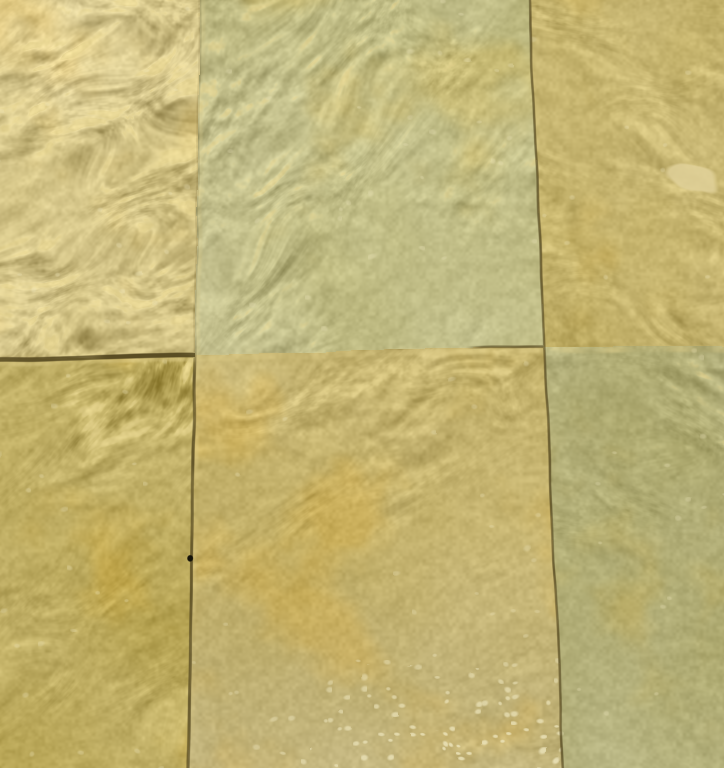
Write a Shadertoy shader that draws this texture.

```glsl
// Six hand-cut limestone floor slabs, ochre and sage, with cleft relief and thin joints.
#define JOINT_WIDTH 0.0021
#define JOINT_COLOR vec3(0.34, 0.29, 0.13)
#define PALE_EDGE vec3(0.86, 0.79, 0.52)
#define GLINT_COLOR vec3(0.93, 0.90, 0.74)
#define RELIEF_SCALE 30.0
#define RELIEF_GAIN 0.62
#define STAIN_GAIN 0.11
#define GRAIN_GAIN 0.045

// Slabs from left to right, lower row first
const vec3 SLAB_COLOR[6] = vec3[6](
    vec3(0.735, 0.665, 0.365), vec3(0.770, 0.700, 0.430), vec3(0.695, 0.680, 0.465),
    vec3(0.815, 0.755, 0.500), vec3(0.745, 0.730, 0.510), vec3(0.765, 0.695, 0.415));
const float SLAB_ROUGHNESS[6] = float[6](0.85, 0.55, 0.40, 1.0, 0.75, 0.75);
const float SLAB_GRAIN_ANGLE[6] = float[6](0.65, 0.50, -0.30, 0.45, 0.85, -0.25);

float hash(vec2 p) {
    vec3 q = fract(vec3(p.xyx) * 0.1031);
    q += dot(q, q.yzx + 33.33);
    return fract((q.x + q.y) * q.z);
}

float noise(vec2 p) {
    vec2 i = floor(p), f = fract(p);
    f = f * f * (3.0 - 2.0 * f);
    return mix(mix(hash(i), hash(i + vec2(1, 0)), f.x),
               mix(hash(i + vec2(0, 1)), hash(i + vec2(1, 1)), f.x), f.y);
}

float fbm(vec2 p) {
    float sum = 0.0, amp = 0.5;
    for (int i = 0; i < 4; i++) {
        sum += amp * noise(p);
        p = mat2(1.6, 1.2, -1.2, 1.6) * p + 17.3;
        amp *= 0.5;
    }
    return sum;
}

// Slope of the warped, stretched stone surface across its grain
float cleftSlope(vec2 p, float angle) {
    float c = cos(angle), s = sin(angle);
    vec2 g = mat2(c, -s, s, c) * p * RELIEF_SCALE * vec2(0.75, 1.35);
    g += 2.2 * vec2(noise(g * 0.4), noise(g * 0.4 + 41.0));
    return fbm(g + vec2(0.06, 0.16)) - fbm(g - vec2(0.06, 0.16));
}

// Small bright flecks scattered one per cell
float glints(vec2 p, float density) {
    vec2 cell = floor(p), f = fract(p) - 0.5;
    vec2 jitter = 0.5 * vec2(hash(cell + 3.0), hash(cell + 9.0)) - 0.25;
    float size = 0.18 + 0.25 * hash(cell + 21.0);
    float fleck = 1.0 - smoothstep(size * 0.4, size + 0.12, length((f - jitter) * vec2(0.8, 1.1)));
    return fleck * step(1.0 - density, hash(cell));
}

float line(float d, float halfWidth, float aa) {
    return 1.0 - smoothstep(halfWidth - aa, halfWidth + aa, abs(d));
}

void mainImage(out vec4 fragColor, in vec2 fragCoord) {
    vec2 uv = fragCoord / iResolution.xy;
    vec2 p = fragCoord / iResolution.y;
    float aa = 0.9 / iResolution.y;

    // Slab layout: columns widen toward the viewer, the row joint tilts slightly
    float wobble = 0.003 * (noise(p * 22.0) - 0.5);
    float leftJoint = 0.260 + 0.017 * uv.y + wobble;
    float rightJoint = 0.778 - 0.047 * uv.y + wobble;
    float rowJoint = 0.531 + 0.024 * min(uv.x, 0.76) + wobble;
    int column = int(step(leftJoint, uv.x) + step(rightJoint, uv.x));
    int row = int(step(rowJoint, uv.y));
    int slab = row * 3 + column;
    vec2 q = p + float(slab) * vec2(3.7, 5.1);

    // Base colour with broad stains and a pale sheen toward the front
    vec3 color = SLAB_COLOR[slab];
    float stain = fbm(q * 5.0) - 0.47;
    color += STAIN_GAIN * stain * vec3(0.8, 0.9, 1.4);
    color += vec3(0.03, -0.005, -0.06) * smoothstep(0.5, 0.72, fbm(q * 7.0 + 60.0));
    float front = 1.0 - smoothstep(0.05, 0.33, uv.y);
    color += front * vec3(0.0, 0.015, 0.065) * float(column == 1);
    float leftSheen = 1.0 - smoothstep(0.25, 0.55, uv.x);
    color += leftSheen * vec3(0.025, 0.025, 0.045) * float(row);

    // Cleft relief, patchy and smoother toward the front and right
    float rough = SLAB_ROUGHNESS[slab] * mix(0.35, 1.25, smoothstep(0.32, 0.62, fbm(q * 6.0 + 9.0)));
    rough *= row == 0 ? mix(0.4, 1.15, smoothstep(0.15, 0.5, uv.y))
                      : mix(0.65, 1.0, 1.0 - smoothstep(0.3, 0.6, uv.x));
    float slope = cleftSlope(q, SLAB_GRAIN_ANGLE[slab]) * rough;
    color += RELIEF_GAIN * slope * vec3(1.0, 1.0, 0.95);
    color = mix(color, PALE_EDGE, 0.6 * smoothstep(0.07, 0.19, slope));
    color += GRAIN_GAIN * (noise(q * 130.0) + noise(q * 230.0) - 1.0);

    // Wet flecks, gathered at the front of the middle slab
    float wet = (1.0 - smoothstep(0.01, 0.22, uv.y)) * smoothstep(0.25, 0.6, uv.x) * float(column == 1);
    float fleck = glints(p * 95.0 + noise(p * 30.0), 0.015 + 0.22 * wet);
    color = mix(color, GLINT_COLOR, fleck * (0.3 + 0.5 * wet));

    // Pale chip on the upper right slab
    vec2 chip = (uv - vec2(0.955, 0.767)) * vec2(1.0, 1.7);
    chip.y += 0.35 * chip.x + 0.025 * (noise(p * 45.0) - 0.5);
    float chipMask = 1.0 - smoothstep(0.022, 0.030, length(chip * vec2(0.75, 1.0)));
    color = mix(color, vec3(0.88, 0.82, 0.60), 0.85 * chipMask);

    // Joints: dark gaps where open, pale worn edges where tight
    float wear = noise(p * 35.0 + 7.0);
    float openLeft = mix(0.9, 0.2, smoothstep(0.50, 0.56, uv.y));
    float dark = line(uv.x - leftJoint, JOINT_WIDTH, aa) * openLeft;
    dark = max(dark, 0.85 * line(uv.x - rightJoint, JOINT_WIDTH * 0.8, aa));
    float openRow = 1.0 - step(leftJoint, uv.x);
    float tightRow = smoothstep(0.64, 0.67, uv.x) * (1.0 - step(rightJoint, uv.x));
    float rowDistance = uv.y - rowJoint;
    color = mix(color, PALE_EDGE, 0.65 * wear * line(rowDistance + 0.004, 0.004, aa * 2.0));
    color = mix(color, PALE_EDGE, 0.35 * wear * line(uv.x - leftJoint - 0.004, 0.003, aa * 2.0));
    dark = max(dark, openRow * line(rowDistance, JOINT_WIDTH * 1.4, aa));
    dark = max(dark, 0.8 * tightRow * line(rowDistance, JOINT_WIDTH * 0.8, aa));
    color = mix(color, JOINT_COLOR, dark * (0.75 + 0.25 * wear));

    // Pit in the left joint
    float pit = length(vec2(uv.x - leftJoint + 0.002, uv.y - 0.273));
    color = mix(color, vec3(0.08, 0.07, 0.03), 1.0 - smoothstep(0.003, 0.003 + 2.0 * aa, pit));

    fragColor = vec4(clamp(color, 0.0, 1.0), 1.0);
}
```
